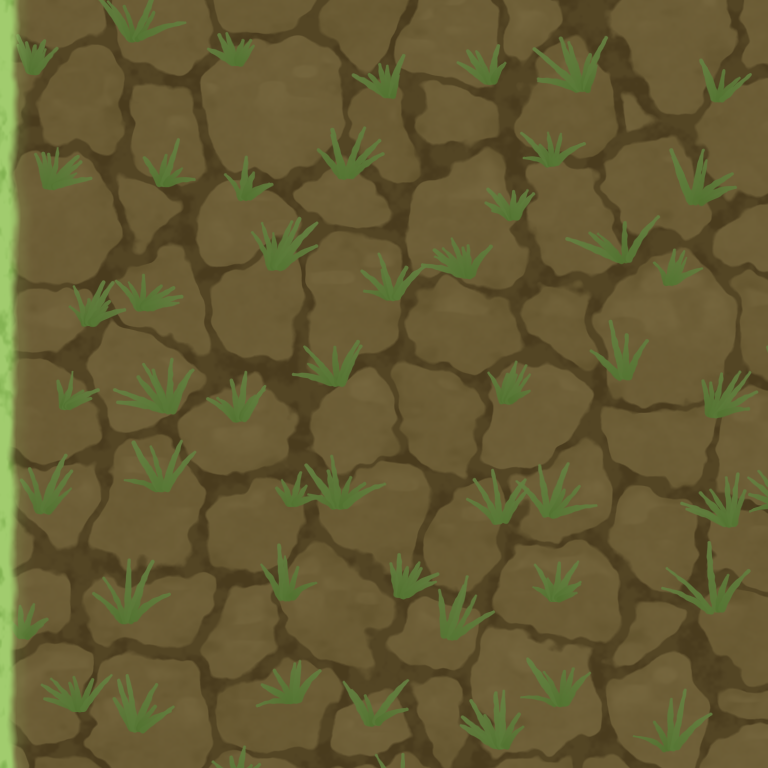
A three.js fragment shader for this texture:

```glsl
varying vec2 vUv;

const vec3 STONE = vec3(0.422, 0.362, 0.208);
const vec3 STONE_LIGHT = vec3(0.465, 0.405, 0.245);
const vec3 STONE_DARK = vec3(0.390, 0.332, 0.182);
const vec3 SOIL = vec3(0.325, 0.270, 0.142);
const vec3 SOIL_DARK = vec3(0.285, 0.230, 0.115);
const vec3 GRASS_ROOT = vec3(0.335, 0.460, 0.200);
const vec3 GRASS_TIP = vec3(0.385, 0.490, 0.245);
const vec3 RIM = vec3(0.630, 0.800, 0.430);
const vec3 RIM_SHADE = vec3(0.500, 0.690, 0.310);

const float STONE_GRID = 7.6;      // stones across the canvas
const float SIZE_SPREAD = 0.42;    // how much big stones crowd out small ones
const float CORNER_SHARPNESS = 13.0;
const float GAP = 0.043;           // half gap, in stone cells
const float TUFT_GRID = 7.2;       // tufts across the canvas
const int BLADES = 8;
const float BLADE_LENGTH = 0.068;
const float BLADE_WIDTH = 0.0040;
const float RIM_WIDTH = 0.019;

float hash(vec2 p) {
  vec3 q = fract(p.xyx * vec3(0.1031, 0.1030, 0.0973));
  q += dot(q, q.yzx + 33.33);
  return fract((q.x + q.y) * q.z);
}

vec2 hash2(vec2 p) {
  return vec2(hash(p + 17.3), hash(p + 61.7));
}

float noise(vec2 p) {
  vec2 i = floor(p), f = fract(p);
  f = f * f * (3.0 - 2.0 * f);
  return mix(mix(hash(i), hash(i + vec2(1.0, 0.0)), f.x),
             mix(hash(i + vec2(0.0, 1.0)), hash(i + 1.0), f.x), f.y);
}

float fbm(vec2 p) {
  return 0.55 * noise(p) + 0.3 * noise(p * 2.1 + 9.2) + 0.15 * noise(p * 4.3 + 4.7);
}

// Stone centre in xy, size weight in z
vec3 stoneSite(vec2 cell) {
  float size = hash(cell + 131.0);
  return vec3(cell + 0.12 + 0.76 * hash2(cell + 40.0), SIZE_SPREAD * size * size);
}

// Rounded distance to the stone border in x, centre offset in yz, stone id in w
vec4 stones(vec2 p) {
  vec2 base = floor(p), id = base;
  vec3 own = vec3(0.0);
  float nearest = 1e3;
  for (int k = 0; k < 25; k++) {
    vec2 cell = base + vec2(mod(float(k), 5.0), floor(float(k) / 5.0)) - 2.0;
    vec3 s = stoneSite(cell);
    float d = dot(p - s.xy, p - s.xy) - s.z;
    if (d < nearest) { nearest = d; own = s; id = cell; }
  }
  float sum = 1e-6;
  for (int k = 0; k < 25; k++) {
    vec2 cell = base + vec2(mod(float(k), 5.0), floor(float(k) / 5.0)) - 2.0;
    vec3 s = stoneSite(cell);
    float d = dot(p - s.xy, p - s.xy) - s.z;
    float border = (d - nearest) / (2.0 * max(distance(s.xy, own.xy), 0.05));
    if (distance(cell, id) > 0.5) sum += exp(-CORNER_SHARPNESS * border);
  }
  return vec4(-log(sum) / CORNER_SHARPNESS, p - own.xy, hash(id + 7.0));
}

vec3 ground(vec2 uv) {
  vec2 warp = vec2(fbm(uv * 17.0), fbm(uv * 17.0 + 50.0)) - 0.5;
  vec2 p = uv * STONE_GRID + 0.42 * warp + 20.0;
  vec4 s = stones(p);
  float grain = fbm(uv * 90.0);
  float border = s.x - GAP * (0.45 + 1.1 * noise(uv * 13.0)) - 0.02 * (grain - 0.5);

  // Brushed faces: broad blotches, dim rims and a pale dab near the top
  float blotch = fbm(uv * vec2(22.0, 30.0) + s.w * 30.0);
  vec3 face = mix(STONE_DARK, STONE, smoothstep(0.12, 0.5, blotch + 0.6 * border));
  float dab = smoothstep(0.52, 0.72, noise(uv * vec2(24.0, 48.0) + s.w * 50.0));
  dab *= smoothstep(-0.1, 0.25, s.z) * smoothstep(0.04, 0.16, border);
  face = mix(face, STONE_LIGHT, 0.55 * dab + 0.2 * smoothstep(0.5, 0.75, blotch));
  face += 0.014 * (s.w - 0.5) + 0.014 * (grain - 0.5);

  vec3 soil = mix(SOIL_DARK, SOIL, smoothstep(0.25, 0.6, fbm(uv * 45.0 + 3.0)));
  return mix(soil, face, smoothstep(-0.014, 0.018, border));
}

// Painted blade: signed distance in x, position along it in y
vec2 blade(vec2 p, float angle, float len, float bend, float width) {
  vec2 dir = vec2(sin(angle), cos(angle));
  vec2 q = vec2(p.x * dir.y - p.y * dir.x, dot(p, dir));
  float t = clamp(q.y / len, 0.0, 1.0);
  float w = width * mix(1.15, 0.5, t * t);
  return vec2(length(q - vec2(bend * t * t, t * len)) - w, t);
}

vec3 addGrass(vec3 colour, vec2 uv) {
  vec2 base = floor(uv * TUFT_GRID);
  float rough = 0.0016 * (noise(uv * 160.0) - 0.5);
  for (int k = 0; k < 9; k++) {
    vec2 cell = base + vec2(mod(float(k), 3.0), floor(float(k) / 3.0)) - 1.0;
    vec2 seed = cell + 211.0;
    if (hash(seed + 5.0) > 0.95) continue;
    vec2 p = uv - (cell + 0.15 + 0.7 * hash2(seed)) / TUFT_GRID;
    float lean = 1.1 * (hash(seed + 23.0) - 0.5);
    float spread = mix(0.55, 1.05, hash(seed + 31.0));
    float scale = mix(0.65, 1.15, hash(seed + 47.0));
    float count = floor(mix(5.0, 8.99, hash(seed + 71.0)));
    for (int b = 0; b < BLADES; b++) {
      if (float(b) >= count) break;
      vec2 r = hash2(seed * 3.0 + float(b) * 19.0);
      float fan = 2.0 * (float(b) + 0.5 + 0.6 * (r.x - 0.5)) / count - 1.0;
      float len = BLADE_LENGTH * scale * mix(0.55, 1.15, r.y) * (1.0 - 0.2 * abs(fan));
      vec2 root = vec2(0.009 * fan, 0.004 * (r.x - 0.5)) * scale;
      float bend = 0.016 * scale * (fan * 0.6 + r.x - 0.5);
      vec2 d = blade(p - root, lean + fan * spread, len, bend, BLADE_WIDTH * mix(0.8, 1.15, r.x));
      vec3 green = mix(GRASS_ROOT, GRASS_TIP, d.y) + 0.03 * (r.y - 0.5);
      colour = mix(colour, green, 0.95 * smoothstep(0.0011, -0.0011, d.x + rough));
    }
  }
  return colour;
}

// Bright mossy band along the left side
vec3 addRim(vec3 colour, vec2 uv) {
  float edge = uv.x + 0.012 * (fbm(vec2(uv.x * 40.0, uv.y * 22.0)) - 0.5);
  vec3 moss = mix(RIM_SHADE, RIM, smoothstep(0.2, 0.55, fbm(uv * vec2(60.0, 40.0)) + 0.1));
  float cover = 1.0 - smoothstep(RIM_WIDTH * 0.55, RIM_WIDTH * 1.5, edge);
  float glow = 0.16 * (1.0 - smoothstep(RIM_WIDTH, RIM_WIDTH * 2.3, edge));
  return mix(colour, moss, max(cover, glow));
}

void main() {
  vec3 colour = addGrass(ground(vUv), vUv);
  gl_FragColor = vec4(addRim(colour, vUv), 1.0);
}
```
